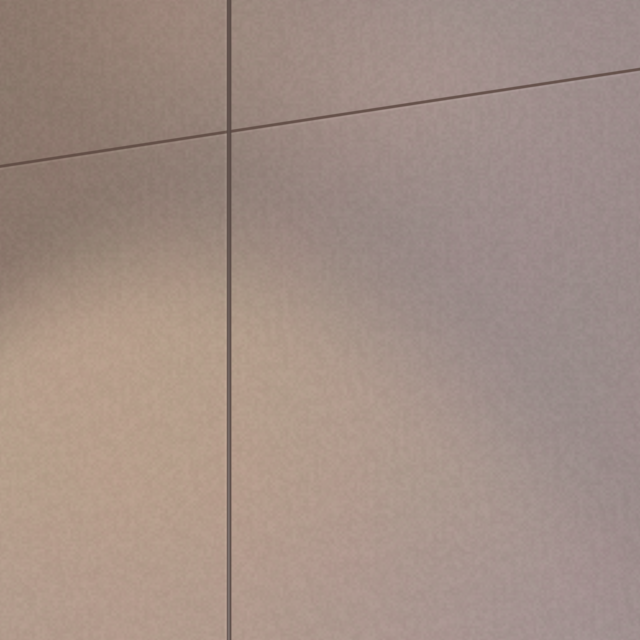
This texture is drawn by a Shadertoy shader. Its source:

```glsl
// Brushed metal wall panels: one upright seam and one slanted seam divide the canvas
// into four panels. A warm arch of reflected light lies over a brown to cool grey
// gradient, with cloudy tint changes and a fine satin grain on top.

float hash(vec2 p) {
    return fract(sin(dot(p, vec2(127.1, 311.7))) * 43758.5453);
}

float noise(vec2 p) {
    vec2 i = floor(p), f = fract(p);
    f = f * f * (3.0 - 2.0 * f);
    return mix(mix(hash(i), hash(i + vec2(1, 0)), f.x),
               mix(hash(i + vec2(0, 1)), hash(i + vec2(1, 1)), f.x), f.y);
}

// Soft-edged stripe around distance zero
float stripe(float d, float halfWidth, float blur) {
    return 1.0 - smoothstep(halfWidth - blur, halfWidth + blur, abs(d));
}

// Broad light and colour across the wall
vec3 wallLight(vec2 uv) {
    vec3 wall = mix(vec3(0.54, 0.465, 0.42), vec3(0.605, 0.545, 0.54),
                    smoothstep(0.0, 0.85, uv.x));

    // Faint warm reflections in the upper part
    vec2 left = (uv - vec2(0.27, 0.98)) / vec2(0.20, 0.16);
    vec2 middle = (uv - vec2(0.62, 0.88)) / vec2(0.24, 0.16);
    wall += vec3(0.050, 0.037, 0.028) * exp(-dot(left, left));
    wall += vec3(0.045, 0.035, 0.022) * exp(-dot(middle, middle));

    // Arch of warm light, softer toward the right
    float arch = 0.62 - 1.1 * (uv.x - 0.30) * (uv.x - 0.30);
    float softness = mix(0.13, 0.24, uv.x);
    float glow = 1.0 - smoothstep(-softness, softness * 0.7, uv.y - arch);
    vec3 warm = mix(vec3(0.715, 0.62, 0.545), vec3(0.655, 0.585, 0.565),
                    smoothstep(0.2, 1.0, uv.x));
    warm += vec3(-0.015, -0.015, 0.005) * (1.0 - smoothstep(0.0, 0.3, uv.y));
    return mix(wall, warm, glow);
}

void mainImage(out vec4 fragColor, in vec2 fragCoord) {
    vec2 uv = fragCoord / iResolution.xy;
    float blur = max(0.0014, 0.8 / iResolution.y);
    vec3 color = wallLight(uv);

    // Cloudy pink and grey-green tint
    float tint = noise(uv * vec2(11.0, 8.0)) + 0.5 * noise(uv * 23.0 + 7.0) - 0.75;
    color += vec3(0.009, -0.004, 0.003) * tint;

    // Satin grain in two sizes, with a slight colour speckle
    float grain = noise(uv * 250.0) + 0.6 * noise(uv * vec2(150.0, 110.0) + 31.0) - 0.8;
    float speckle = noise(uv * 180.0 + 57.0) - 0.5;
    color += 0.030 * grain + vec3(0.012, -0.008, 0.006) * speckle;

    // Slanted seam: thin dark groove with a pale lower lip
    float slant = (uv.y - 0.740 - 0.152 * uv.x) / 1.0115;
    color += 0.03 * stripe(slant + 0.0042, 0.0014, blur);
    color = mix(color, vec3(0.36, 0.28, 0.25), 0.85 * stripe(slant, 0.0022, blur));

    // Upright seam: dark groove whose floor catches grey light lower down
    float upright = uv.x - 0.358;
    float below = 1.0 - smoothstep(0.1, 0.8, uv.y);
    color += 0.03 * stripe(upright + 0.0052, 0.0016, blur);
    color = mix(color, vec3(0.34, 0.28, 0.26), 0.92 * stripe(upright, 0.0035, blur));
    vec3 floorGrey = mix(vec3(0.39, 0.33, 0.31), vec3(0.53, 0.49, 0.48), below);
    color = mix(color, floorGrey, 0.75 * stripe(upright + 0.0006, 0.0016, blur));

    fragColor = vec4(clamp(color, 0.0, 1.0), 1.0);
}
```
